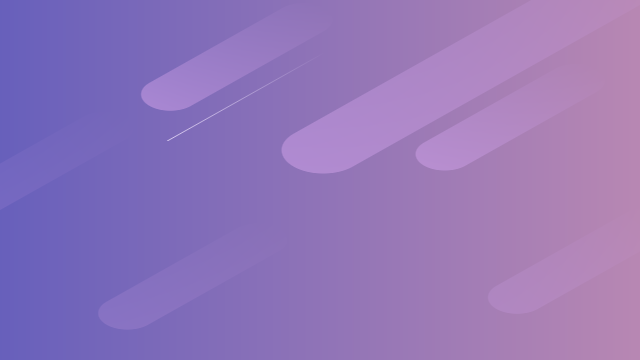
Reproduce this background procedurally as a Shadertoy shader.

```glsl
const vec3 LILAC = vec3(0.80, 0.62, 0.90);

// Distance to a diagonal capsule; along runs from 0 to 1 over its full length.
float diagonalCapsule(vec2 p, vec2 start, float span, float radius, out float along) {
    vec2 q = p - start;
    float t = clamp(0.5 * (q.x + q.y), 0.0, span);
    float reach = radius * 0.7071;
    along = clamp((0.5 * (q.x + q.y) + reach) / (span + 2.0 * reach), 0.0, 1.0);
    return length(q - t) - radius;
}

// Coverage of a capsule that fades out towards its upper end.
float fadingStreak(vec2 p, vec2 start, float span, float radius, float pixel) {
    float along;
    float d = diagonalCapsule(p, start, span, radius, along);
    return clamp(0.5 - d / pixel, 0.0, 1.0) * (1.0 - along);
}

void mainImage(out vec4 fragColor, in vec2 fragCoord) {
    // Both axes run from 0 to 1, so circles become wide ellipses.
    vec2 uv = fragCoord / iResolution.xy;
    float pixel = 0.7071 * length(1.0 / iResolution.xy);

    // Horizontal backdrop gradient
    vec3 color = mix(vec3(0.405, 0.375, 0.735), vec3(0.72, 0.53, 0.70), uv.x);

    // Small capsules: start x, start y, span, opacity
    vec4 capsules[5] = vec4[5](
        vec4(0.266, 0.738, 0.208, 0.56),
        vec4(0.695, 0.572, 0.205, 0.56),
        vec4(0.199, 0.130, 0.204, 0.22),
        vec4(0.808, 0.174, 0.204, 0.26),
        vec4(-0.045, 0.436, 0.208, 0.17));
    for (int i = 0; i < 5; i++) {
        vec4 c = capsules[i];
        color = mix(color, LILAC, c.w * fadingStreak(uv, c.xy, c.z, 0.0456, pixel));
    }

    // Large capsule running off the top
    color = mix(color, LILAC, 0.56 * fadingStreak(uv, vec2(0.505, 0.583), 0.53, 0.065, pixel));

    // Thin bright line
    float line = fadingStreak(uv, vec2(0.262, 0.609), 0.246, 0.0009, pixel);
    color = mix(color, vec3(0.95, 0.90, 1.0), 0.85 * line);

    fragColor = vec4(color, 1.0);
}
```
